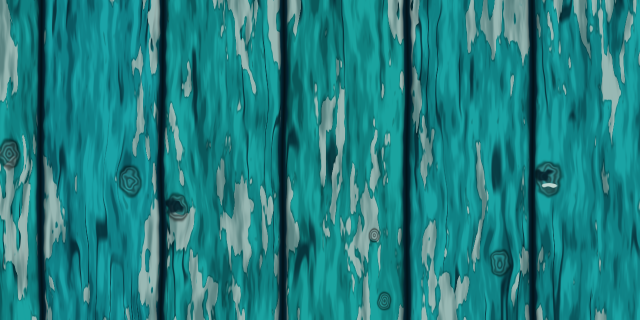
Reproduce this texture procedurally as a Shadertoy shader.

```glsl
const vec3 PAINT_DARK = vec3(0.035, 0.35, 0.39);
const vec3 PAINT_MID = vec3(0.06, 0.51, 0.54);
const vec3 PAINT_LIGHT = vec3(0.10, 0.64, 0.66);
const vec3 BARE_DARK = vec3(0.38, 0.53, 0.52);
const vec3 BARE_LIGHT = vec3(0.64, 0.73, 0.71);
const vec3 KNOT_WOOD = vec3(0.29, 0.41, 0.41);
const vec3 GAP_COLOR = vec3(0.01, 0.11, 0.15);

// Lengths are fractions of the canvas height
const float PITCH = 0.384;
const float FIRST_GAP = 0.13;
const float UNEVEN = 0.03;
const float GAP_HALF = 0.0105;
const float KNOT_SIZE = 0.048;
const vec2 GRAIN_SCALE = vec2(62.0, 8.0);
const float CHIP_LEVEL = 0.622;
const int SAMPLES = 2;

float hash(vec2 p) {
    vec3 q = fract(p.xyx * 0.1031);
    q += dot(q, q.yzx + 33.33);
    return fract((q.x + q.y) * q.z);
}

float noise(vec2 p) {
    vec2 i = floor(p), f = fract(p);
    f = f * f * (3.0 - 2.0 * f);
    return mix(mix(hash(i), hash(i + vec2(1, 0)), f.x),
               mix(hash(i + vec2(0, 1)), hash(i + vec2(1, 1)), f.x), f.y);
}

float fbm(vec2 p) {
    float sum = 0.0, amp = 0.5;
    for (int i = 0; i < 3; i++) {
        sum += amp * noise(p);
        p = p * 2.0 + 17.3;
        amp *= 0.5;
    }
    return sum / 0.875;
}

// Knot centre (xy) within a board and its radius (z)
vec3 knotAt(float board, int index) {
    bool twin = mod(board, 4.0) == 3.0;
    float side = mod(board, 3.0) == 2.0 ? 0.13 : 0.74;
    float size = twin ? 0.45 : 0.85 + 0.3 * hash(vec2(board, 5.0));
    vec3 knot = vec3(side * PITCH, 0.52 - 0.085 * mod(board, 4.1), KNOT_SIZE * size);
    if (index == 1) knot = twin ? knot + vec3(0.03, -0.205, 0.006) : vec3(-9.0, -9.0, 0.01);
    return knot;
}

vec3 boards(vec2 pos) {
    // Split into boards of slightly uneven width
    float along = (pos.x - FIRST_GAP) / PITCH;
    along += UNEVEN * sin(0.785 * along) + 0.025 * (noise(pos * vec2(2.0, 4.0)) - 0.5);
    float board = floor(along) + 1.0;
    vec2 local = vec2(fract(along) * PITCH, pos.y);
    float edge = min(local.x, PITCH - local.x);

    // Wavy grain that bends around the knots
    vec2 grain = local;
    for (int i = 0; i < 2; i++) {
        vec3 knot = knotAt(board, i);
        vec2 d = local - knot.xy;
        float r = length(d * vec2(1.3, 0.9)) / knot.z;
        grain.x -= 0.75 * d.x * exp(-0.4 * r * r);
    }
    grain.x += 3.7 * board;
    grain.x += 0.028 * (fbm(grain * vec2(7.0, 6.0)) - 0.5);

    // Painted relief lit from one side
    float relief = fbm(grain * GRAIN_SCALE);
    float slope = fbm((grain + vec2(0.004, -0.008)) * GRAIN_SCALE) - relief;
    float tone = 0.5 + 1.5 * (relief - 0.5) + 1.3 * slope;
    tone += 0.3 * (noise(grain * vec2(9.0, 3.0)) - 0.5);
    vec3 color = mix(PAINT_DARK, PAINT_MID, smoothstep(0.1, 0.42, tone));
    color = mix(color, PAINT_LIGHT, smoothstep(0.48, 0.85, tone));
    color.b -= 0.05 * hash(vec2(board, 11.0));

    // Long thin cracks
    float seam = abs(noise(grain * vec2(42.0, 2.5) + 5.0) - 0.5);
    float cracked = smoothstep(0.52, 0.7, noise(grain * vec2(16.0, 4.0) + 40.0));
    color = mix(color, GAP_COLOR, 0.75 * cracked * (1.0 - smoothstep(0.02, 0.08, seam)));

    // Flaked paint, mostly near board edges and ends
    float wear = 0.55 * fbm(grain * vec2(15.0, 3.2) + 71.0)
               + 0.45 * fbm(grain * vec2(50.0, 11.0) + 23.0);
    wear += 0.06 * (1.0 - smoothstep(0.015, 0.07, edge));
    wear += 0.14 * (pos.y - 0.5) * (pos.y - 0.5) + 0.04 * (hash(vec2(board, 2.0)) - 0.5);
    float rim = smoothstep(CHIP_LEVEL - 0.03, CHIP_LEVEL, wear);
    float chip = smoothstep(CHIP_LEVEL, CHIP_LEVEL + 0.02, wear);
    color *= 1.0 - 0.2 * rim * (1.0 - chip);
    color = mix(color, mix(BARE_DARK, BARE_LIGHT, smoothstep(0.1, 0.75, tone)), 0.92 * chip);

    // Ringed knots, with a hollow in those on the left side
    for (int i = 0; i < 2; i++) {
        vec3 knot = knotAt(board, i);
        vec2 d = local - knot.xy;
        float rough = noise(local * 60.0 + board) - 0.5;
        float r = length(d * vec2(1.35, 1.0)) / knot.z + 0.25 * rough;
        float inside = 1.0 - smoothstep(0.8, 1.0, r);
        float rings = 0.5 + 0.5 * sin(17.0 * r + 3.0 * rough);
        vec3 wood = mix(KNOT_WOOD, color, 0.35 + 0.4 * hash(vec2(board, 8.0)));
        color = mix(color, wood * (0.65 + 0.45 * rings), inside);
        color *= 1.0 - 0.45 * exp(-60.0 * (r - 0.95) * (r - 0.95));
        float hollow = mod(board, 3.0) == 2.0 && i == 0 ? 1.0 : 0.0;
        float hole = length((d + vec2(0.012, -0.006)) / vec2(0.03, 0.02)) + rough;
        float flake = length((d + vec2(-0.004, 0.022)) / vec2(0.026, 0.009)) + rough;
        color = mix(color, GAP_COLOR, 0.85 * hollow * (1.0 - smoothstep(0.6, 1.1, hole)));
        color = mix(color, BARE_LIGHT * 1.15, hollow * mod(board, 2.0) * (1.0 - smoothstep(0.7, 1.0, flake)));
    }

    // Rounded board edges and dark gaps
    float ragged = edge + 0.006 * (noise(vec2(board * 9.0 + local.x * 20.0, pos.y * 28.0)) - 0.5);
    color *= mix(0.65, 1.0, smoothstep(GAP_HALF, GAP_HALF + 0.012, ragged));
    float gap = 1.0 - smoothstep(GAP_HALF - 0.002, GAP_HALF + 0.003, ragged);
    return mix(color, GAP_COLOR * (0.6 + 0.8 * edge / GAP_HALF), gap);
}

void mainImage(out vec4 fragColor, in vec2 fragCoord) {
    vec3 total = vec3(0.0);
    for (int i = 0; i < SAMPLES * SAMPLES; i++) {
        vec2 offset = (vec2(i % SAMPLES, i / SAMPLES) + 0.5) / float(SAMPLES) - 0.5;
        total += boards((fragCoord + offset) / iResolution.y);
    }
    fragColor = vec4(total / float(SAMPLES * SAMPLES), 1.0);
}
```
